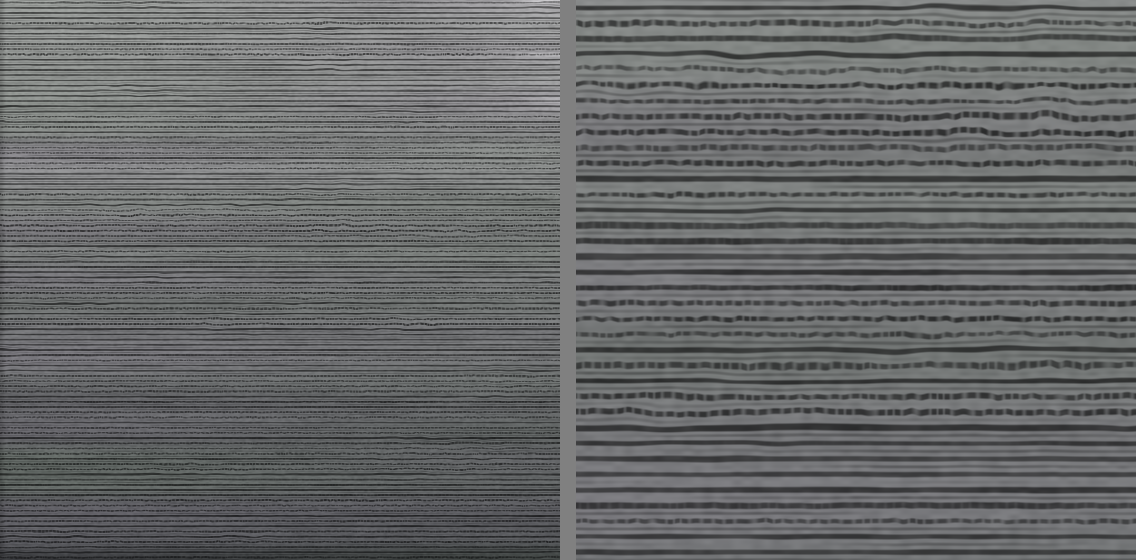
Left: the whole. Right: its middle third, enlarged.
A WebGL 1 fragment shader for this texture:

```glsl
precision highp float;
uniform vec2 u_resolution;

#define ROWS 108.0
#define DASHES 150.0
#define LINE_WIDTH 0.34
#define LINE_DEPTH 0.65
#define FINE_DEPTH 0.24
#define WOBBLE 0.06
#define RIPPLE 0.30
#define RAGGED 0.16
#define BAND_CONTRAST 0.055
#define GRAIN 0.05
#define TOP_GREY vec3(0.612, 0.619, 0.616)
#define BOTTOM_GREY vec3(0.315, 0.331, 0.333)

float hash(vec2 p) {
  vec3 q = fract(p.xyx * 0.1031);
  q += dot(q, q.yzx + 33.33);
  return fract((q.x + q.y) * q.z);
}

float noise(vec2 p) {
  vec2 cell = floor(p);
  vec2 f = fract(p);
  f = f * f * (3.0 - 2.0 * f);
  float low = mix(hash(cell), hash(cell + vec2(1.0, 0.0)), f.x);
  float high = mix(hash(cell + vec2(0.0, 1.0)), hash(cell + vec2(1.0)), f.x);
  return mix(low, high, f.y);
}

// Soft stripe of a given width, centred at zero
float stripe(float offset, float width, float blur) {
  return 1.0 - smoothstep(width * 0.5 - blur, width * 0.5 + blur, abs(offset));
}

// Nearly straight rows, with small ripples in scattered patches
float rowWarp(vec2 uv) {
  float patches = smoothstep(0.66, 0.88, noise(uv * vec2(7.0, 24.0) + 11.0));
  float waves = noise(uv * vec2(44.0, 90.0)) - 0.5;
  return waves * (WOBBLE + RIPPLE * patches);
}

// Ragged dark line along each row; some rows are nearly solid
float darkLine(vec2 uv, float rowY, float blur) {
  float row = floor(rowY);
  float seed = hash(vec2(row, 3.0));
  float broken = smoothstep(0.25, 0.75, hash(vec2(row, 19.0)));
  float ragged = noise(vec2(uv.x * DASHES * 1.3, row * 5.3)) - 0.5;
  float offset = fract(rowY) - 0.5 + RAGGED * ragged * broken;
  float jitter = noise(vec2(uv.x * 70.0, row * 1.7)) * 1.5;
  float phase = fract(uv.x * DASHES + seed * 7.0 + jitter) - 0.5;
  float dashBlur = max(0.18, DASHES / u_resolution.x * 0.6);
  float dash = stripe(phase, 0.66, dashBlur);
  float wear = noise(vec2(uv.x * 26.0, row * 2.3));
  float width = LINE_WIDTH * mix(0.8, 1.2, seed) * mix(0.85, 1.1, wear);
  float strength = mix(0.7, 1.0, hash(vec2(row, 41.0))) * mix(0.82, 1.0, wear);
  return stripe(offset, width, blur) * strength * mix(1.0, 0.45 + 0.55 * dash, broken);
}

// Thin intermediate line between the dark rows
float fineLine(vec2 uv, float rowY, float blur) {
  float offset = fract(rowY + 0.5) - 0.5;
  float presence = noise(vec2(uv.x * 9.0, floor(rowY + 0.5) * 3.1));
  return stripe(offset, 0.18, blur) * smoothstep(0.2, 0.8, presence);
}

// Pale streaks entering from the upper right edge
float edgeStreaks(vec2 uv) {
  float reach = smoothstep(0.88, 1.0, uv.x + 0.03 * noise(uv * vec2(20.0, 90.0)));
  float streak = smoothstep(0.58, 0.9, noise(vec2(uv.x * 3.0, uv.y * 62.0)));
  return reach * streak * smoothstep(0.55, 0.78, uv.y);
}

void main() {
  vec2 uv = gl_FragCoord.xy / u_resolution;
  float rowY = uv.y * ROWS + rowWarp(uv);
  float blur = max(0.08, ROWS / u_resolution.y * 0.5);

  // Vertical shading with broad tonal and tinted bands
  vec3 color = mix(BOTTOM_GREY, TOP_GREY, pow(uv.y, 0.8));
  float bands = noise(vec2(uv.x * 0.4, uv.y * 17.0)) - 0.5;
  bands += 0.8 * (noise(vec2(uv.x * 0.8, uv.y * 47.0)) - 0.5);
  color += BAND_CONTRAST * bands;
  float violet = 2.0 * noise(vec2(uv.x, uv.y * 22.0 + 31.0)) - 0.8;
  color += vec3(0.007, -0.008, 0.012) * violet;

  // Row lines and fine relief
  color *= 1.0 - LINE_DEPTH * darkLine(uv, rowY, blur);
  color *= 1.0 - FINE_DEPTH * fineLine(uv, rowY, blur);
  color += GRAIN * (noise(uv * vec2(170.0, 340.0)) - 0.5);

  // Edge light and shade
  color += 0.13 * edgeStreaks(uv);
  color += 0.06 * smoothstep(0.72, 1.0, uv.x) * smoothstep(0.65, 1.0, uv.y);
  color *= mix(0.84, 1.0, smoothstep(0.0, 0.012, uv.x));
  color *= mix(0.86, 1.0, smoothstep(0.0, 0.035, uv.y));
  gl_FragColor = vec4(clamp(color, 0.0, 1.0), 1.0);
}
```
